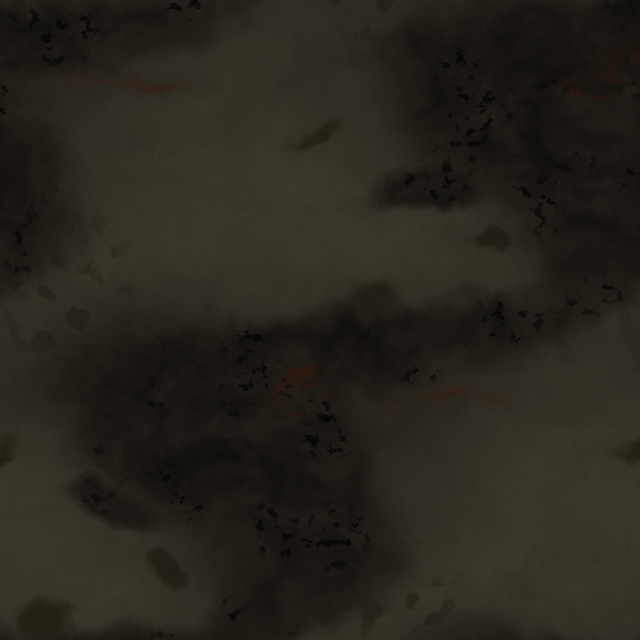
Give the GLSL for this texture, as a three.js fragment shader.

```glsl
// Dark weathered stone: olive-grey haze, sooty drifting stains, black specks and rust streaks.
varying vec2 vUv;

const vec3 SOOT = vec3(0.052, 0.045, 0.033);
const vec3 STONE = vec3(0.250, 0.232, 0.183);
const vec3 MOSS = vec3(0.105, 0.096, 0.056);
const vec3 RUST = vec3(0.220, 0.085, 0.035);
const vec3 BLACK = vec3(0.025, 0.024, 0.021);

vec2 hashGradient(vec2 cell) {
  vec3 h = fract(cell.xyx * vec3(0.1031, 0.1030, 0.0973));
  h += dot(h, h.yzx + 33.33);
  float angle = 6.2832 * fract((h.x + h.y) * h.z);
  return vec2(cos(angle), sin(angle));
}

float gradientNoise(vec2 p) {
  vec2 i = floor(p);
  vec2 f = p - i;
  vec2 u = f * f * f * (f * (f * 6.0 - 15.0) + 10.0);
  vec2 x = vec2(1.0, 0.0);
  float low = mix(dot(hashGradient(i), f), dot(hashGradient(i + x), f - x), u.x);
  float high = mix(dot(hashGradient(i + x.yx), f - x.yx),
                   dot(hashGradient(i + 1.0), f - 1.0), u.x);
  return mix(low, high, u.y);
}

float fbm(vec2 p) {
  float sum = 0.0;
  float amplitude = 0.6;
  for (int i = 0; i < 5; i++) {
    sum += amplitude * gradientNoise(p);
    p = mat2(1.6, 1.2, -1.2, 1.6) * p + 17.3;
    amplitude *= 0.52;
  }
  return sum;
}

// Tilted ellipse, repeated in a half-drop layout; edge is its softness.
float stain(vec2 p, vec2 center, vec2 radius, float tilt, float edge) {
  float c = cos(tilt);
  float s = sin(tilt);
  mat2 turn = mat2(c, -s, s, c);
  vec2 a = turn * (fract(p - center + 0.5) - 0.5);
  vec2 b = turn * (fract(p - center) - 0.5);
  float d = min(length(a / radius), length(b / radius));
  return 1.0 - smoothstep(1.0 - edge, 1.0 + edge, d);
}

float unite(float a, float b) {
  return 1.0 - (1.0 - a) * (1.0 - b);
}

// Large sooty body: a long ridge and the drift that hangs below it.
float sootMass(vec2 p) {
  float m = stain(p, vec2(0.49, 0.445), vec2(0.36, 0.060), 0.09, 0.38);
  m = unite(m, stain(p, vec2(0.34, 0.33), vec2(0.23, 0.14), -0.4, 0.35));
  m = unite(m, 0.9 * stain(p, vec2(0.48, 0.16), vec2(0.13, 0.11), 0.3, 0.5));
  m = unite(m, 0.7 * stain(p, vec2(0.42, 0.05), vec2(0.11, 0.05), 0.5, 0.5));
  return unite(m, 0.9 * stain(p, vec2(0.17, 0.21), vec2(0.08, 0.035), -0.3, 0.35));
}

// Small separate blotches lying in the pale haze.
float blotches(vec2 p) {
  float m = 0.85 * stain(p, vec2(0.267, 0.108), vec2(0.032, 0.024), 0.2, 0.35);
  m = unite(m, 0.85 * stain(p, vec2(0.575, 0.525), vec2(0.034, 0.040), 0.0, 0.35));
  m = unite(m, 0.8 * stain(p, vec2(0.490, 0.800), vec2(0.038, 0.013), 0.5, 0.6));
  float zone = stain(p, vec2(0.10, 0.55), vec2(0.10, 0.11), 0.0, 0.5);
  return unite(m, 0.6 * zone * smoothstep(0.12, 0.30, gradientNoise(p * 27.0)));
}

void main() {
  vec2 p = vUv;
  vec2 drift = vec2(fbm(p * 5.0 + 3.1), fbm(p * 5.0 + 41.7));
  vec2 ragged = vec2(fbm(p * 22.0 + 9.4), fbm(p * 22.0 + 63.2));
  vec2 q = p + 0.065 * drift + 0.018 * ragged;
  float cloud = fbm(p * vec2(4.0, 6.5) + 1.2 * drift);
  float smoke = fbm(p * vec2(11.0, 14.0) + 1.5 * drift + 7.0);
  float fine = fbm(p * vec2(38.0, 48.0) + 23.0);

  // Pale haze with a broad brighter clearing and a soft halo around the soot.
  float clearing = stain(p + 0.04 * drift, vec2(0.42, 0.66), vec2(0.30, 0.18), 0.0, 0.7);
  float halo = stain(q, vec2(0.40, 0.33), vec2(0.36, 0.25), -0.1, 0.45);
  float tone = 0.70 + 0.20 * clearing - 0.14 * halo + 0.20 * cloud + 0.05 * fine;

  // Sooty masses with grey smoke drifting through them.
  float soot = sootMass(q);
  float veil = stain(q, vec2(0.74, 0.41), vec2(0.15, 0.045), 0.05, 0.6);
  float sootTone = 0.19 + 0.14 * veil + 0.38 * smoke + 0.12 * cloud + 0.10 * fine;
  tone = mix(tone, sootTone, 0.95 * soot);
  vec3 color = mix(SOOT, STONE, clamp(tone, 0.0, 1.0));

  // Olive blotches and a green-brown tint where the soot thins out.
  color = mix(color, MOSS, 0.85 * blotches(q) * (1.0 - soot));
  color = mix(color, MOSS, 0.5 * soot * (1.0 - soot));

  // Rust streaks.
  float rust = stain(q, vec2(0.45, 0.392), vec2(0.060, 0.025), 0.4, 0.6);
  rust = unite(rust, 0.6 * stain(q, vec2(0.70, 0.368), vec2(0.085, 0.018), -0.08, 0.7));
  float streak = smoothstep(-0.12, 0.30, fbm(p * vec2(16.0, 30.0) + 2.0 * drift));
  color = mix(color, RUST, 0.75 * rust * streak);

  // Clustered black specks and a few faint pale veins.
  float cluster = smoothstep(0.02, 0.28, gradientNoise(p * 9.0 + 5.0));
  float speck = smoothstep(0.10, 0.24, fbm(p * vec2(48.0, 56.0) + 80.0));
  color = mix(color, BLACK, 0.85 * speck * cluster * smoothstep(0.2, 0.8, soot));
  float vein = 1.0 - smoothstep(0.0, 0.018, abs(smoke - 0.08));
  color += 0.018 * vein * soot * smoothstep(0.0, 0.3, fine);

  // Fine mineral grain.
  color *= 1.0 + 0.06 * gradientNoise(p * 190.0);
  gl_FragColor = vec4(color, 1.0);
}
```
